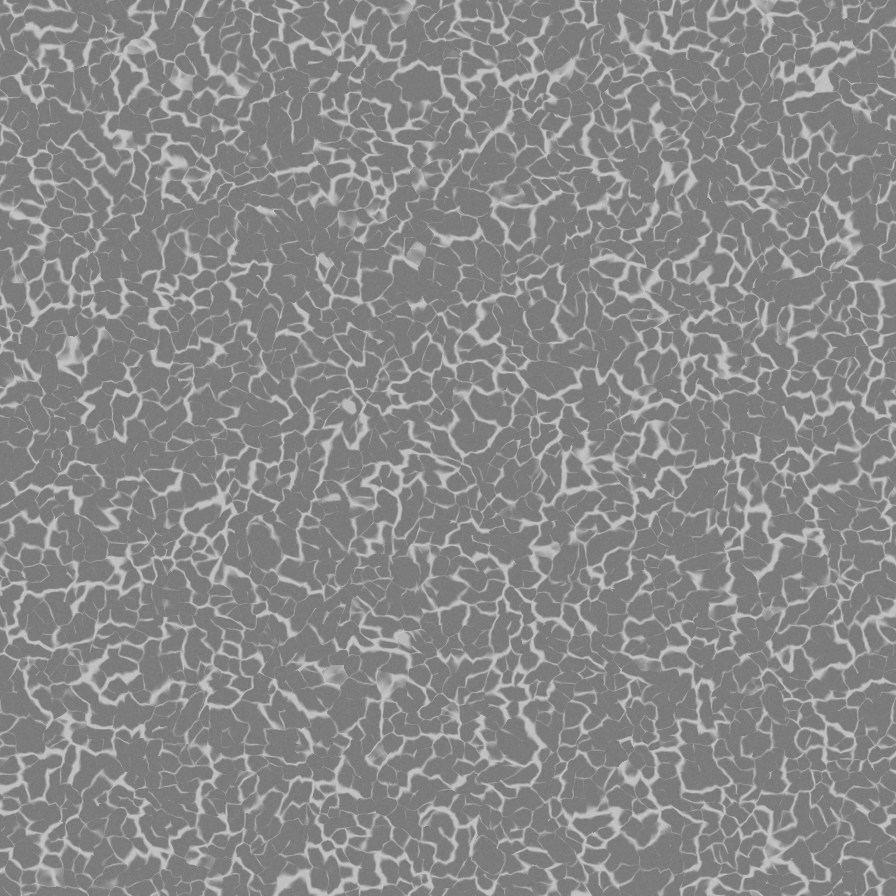
Reproduce this texture map procedurally as a Shadertoy shader.

```glsl
// Dry grey crust split into ragged plates by pale cracks and short hairline spurs.

const vec3 CRUST = vec3(0.484);
const vec3 CRACK = vec3(0.755);
const float SOFT = 0.0016;         // half width of a crack's blurred rim
const float PLATES = 28.0;         // plates across the canvas
const float CRUMBS = 64.0;         // crumbs across the canvas, grouped into plates
const float PLATE_MIN = -0.0007;   // half widths of cracks between plates
const float PLATE_MAX = 0.0025;
const float HAIR_MIN = -0.0036;    // half widths inside a plate; below zero fades out
const float HAIR_MAX = 0.0010;
const float SWELL = 0.0007;        // thickening and thinning along a crack
const float REACH = 0.007;         // cracks farther than this are skipped
const float SHARD_GRID = 12.0;
const float SHARD_SHARE = 0.12;
const float CHIP_SHARE = 0.05;
const float GRAIN = 0.022;

vec2 hash2(vec2 p) {
    vec3 q = fract(p.xyx * vec3(0.1031, 0.1030, 0.0973));
    q += dot(q, q.yzx + 33.33);
    return fract((q.xx + q.yz) * q.zy);
}

// Layered, turned sines that make the plate borders ragged.
vec2 warp(vec2 p) {
    float freq = 40.0;
    float amp = 0.0042;
    mat2 turn = mat2(0.80, 0.60, -0.60, 0.80);
    vec2 q = p;
    for (int i = 0; i < 6; i++) {
        q += amp * sin(turn * q.yx * freq + vec2(1.7, 4.1) * float(i + 1));
        turn *= mat2(0.36, 0.93, -0.93, 0.36);
        freq *= 1.75;
        amp *= 0.61;
    }
    return q;
}

// Bent sines in -1..1 with short waves.
float ripple(vec2 p) {
    float a = sin(dot(p, vec2(231.0, 147.0)) + 2.0 * sin(p.y * 113.0));
    float b = sin(dot(p, vec2(-163.0, 278.0)) + 2.0 * sin(p.x * 97.0));
    return 0.5 * (a + b);
}

float line(float dist, float halfWidth, float soft) {
    return 1.0 - smoothstep(halfWidth - soft, halfWidth + soft, dist);
}

// Cell whose seed lies nearest to q, in cell units.
vec2 nearestCell(vec2 q) {
    vec2 base = floor(q);
    vec2 found = base;
    float best = 1e3;
    for (int y = -1; y <= 1; y++)
    for (int x = -1; x <= 1; x++) {
        vec2 id = base + vec2(x, y);
        vec2 v = id + hash2(id) - q;
        if (dot(v, v) < best) {
            best = dot(v, v);
            found = id;
        }
    }
    return found;
}

vec2 plateOf(vec2 crumb) {
    return nearestCell((crumb + hash2(crumb)) * PLATES / CRUMBS + 100.0);
}

// Borders between crumbs: wide where two plates meet, hairlines inside a plate.
float cracks(vec2 p, float swell, float soft) {
    vec2 q = p * CRUMBS + 8.0;
    vec2 crumb = nearestCell(q);
    vec2 plate = plateOf(crumb);
    float nearDist = length(crumb + hash2(crumb) - q);
    float mask = 0.0;
    for (int y = -2; y <= 2; y++)
    for (int x = -2; x <= 2; x++) {
        vec2 id = floor(q) + vec2(x, y);
        float dist = 0.5 * (length(id + hash2(id) - q) - nearDist) / CRUMBS;
        if (id == crumb || dist > REACH) continue;
        vec2 other = plateOf(id);
        float halfWidth = other == plate
            ? mix(HAIR_MIN, HAIR_MAX, hash2(crumb + id + 7.0).x)
            : mix(PLATE_MIN, PLATE_MAX, hash2(plate + other + 3.0).y);
        mask = max(mask, line(dist, halfWidth + swell, soft));
    }
    return mask;
}

// Scattered ellipses: x = signed distance, y = random kind of this grid square.
vec2 shard(vec2 p) {
    vec2 q = p * SHARD_GRID + 3.0;
    vec2 id = floor(q);
    vec2 rnd = hash2(id + 51.0);
    float angle = 0.5 + 2.2 * rnd.x;
    vec2 v = fract(q) - mix(vec2(0.35), vec2(0.65), hash2(id + 23.0));
    v = mat2(cos(angle), -sin(angle), sin(angle), cos(angle)) * v;
    float size = rnd.y > 1.0 - CHIP_SHARE ? 0.5 : 1.0;
    vec2 radii = size * vec2(0.28, 0.10 + 0.08 * rnd.x);
    return vec2((length(v / radii) - 1.0) * radii.y / SHARD_GRID, rnd.y);
}

void mainImage(out vec4 fragColor, in vec2 fragCoord) {
    vec2 uv = fragCoord / iResolution.y;
    float soft = max(SOFT, 0.7 / iResolution.y);
    vec2 p = warp(uv);
    float swell = SWELL * ripple(uv);
    float mask = cracks(p, swell, soft);

    // Smooth shards with a thin broken rim, and small ragged pale chips
    vec2 s = shard(p);
    float inside = line(s.x, 2.0 * swell, soft);
    float rim = line(abs(s.x - 0.0015), swell, soft);
    if (s.y < SHARD_SHARE) mask = max(mask * (1.0 - inside), rim);
    if (s.y > 1.0 - CHIP_SHARE) mask = max(mask, 0.9 * inside);

    // Faint mineral grain
    float grain = GRAIN * (hash2(floor(uv * 512.0)).x - 0.5);
    fragColor = vec4(mix(CRUST, CRACK, mask) + grain, 1.0);
}
```
